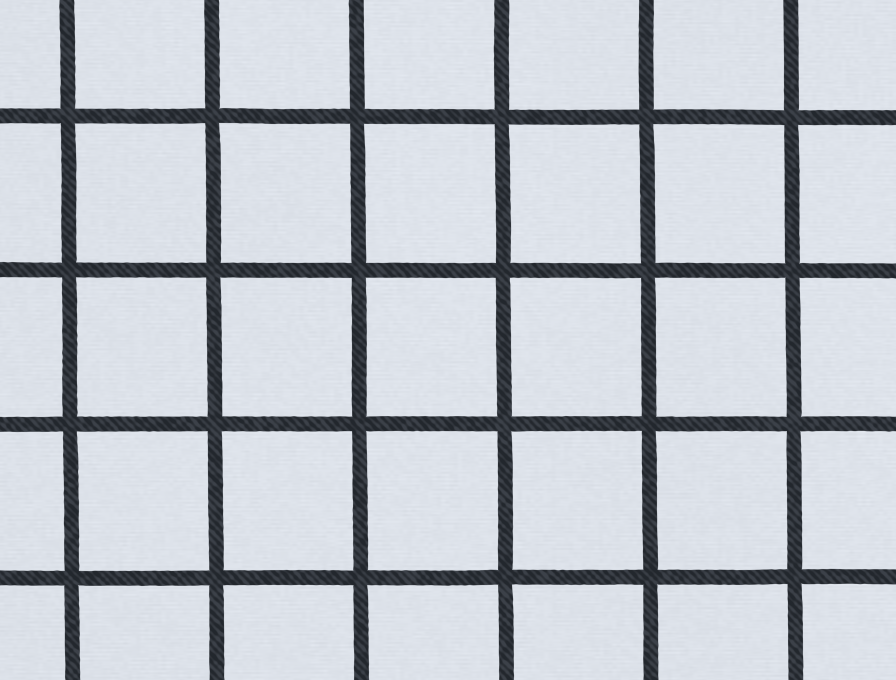
Reproduce this pattern procedurally as a WebGL 1 fragment shader.

```glsl
precision highp float;
// Pale woven cotton printed with a slightly uneven charcoal windowpane grid.

uniform vec2 u_resolution;

// Lengths are fractions of the canvas height.
const vec2 PITCH = vec2(0.2128, 0.2260);
const vec2 FIRST_LINE = vec2(0.1022, 0.1505);
const vec2 HALF_WIDTH = vec2(0.0105, 0.0109);
const float LEAN = 0.0075;        // sideways drift of the upright lines
const float KEYSTONE = 0.0066;    // convergence of the level lines
const float WOBBLE = 0.0007;      // hand-printed drift of line centres
const float FLARE = 0.0012;       // widening inside each upright segment
const float SERRATION = 0.0008;   // thread-sized roughness of the edges
const float THREADS = 160.0;      // threads per canvas height

const vec3 CLOTH = vec3(0.866, 0.886, 0.916);
const vec3 INK_DARK = vec3(0.135, 0.152, 0.175);
const vec3 INK_LIGHT = vec3(0.235, 0.255, 0.285);
const float CLOTH_RELIEF = 0.022;
const float CLOTH_GRAIN = 0.020;

float hash(vec2 p) {
    return fract(sin(dot(p, vec2(127.1, 311.7))) * 43758.5453);
}

float noise(vec2 p) {
    vec2 i = floor(p);
    vec2 f = fract(p);
    f = f * f * (3.0 - 2.0 * f);
    return mix(mix(hash(i), hash(i + vec2(1.0, 0.0)), f.x),
               mix(hash(i + vec2(0.0, 1.0)), hash(i + vec2(1.0, 1.0)), f.x), f.y);
}

// Undo the lean and keystone of the cloth so that the lines become regular.
vec2 straighten(vec2 p) {
    float middle = 0.5 * u_resolution.x / u_resolution.y;
    return vec2(p.x + LEAN * (p.y - 0.5),
                p.y + KEYSTONE * (p.x - middle) * (p.y - 0.43));
}

// Signed distance to the printed grid, negative inside the ink.
float gridDistance(vec2 p) {
    vec2 cell = (p - FIRST_LINE) / PITCH;
    vec2 line = floor(cell + 0.5);
    vec2 offset = (cell - line) * PITCH;

    // Slow drift along each line, then roughness at thread scale.
    offset.x += WOBBLE * (2.0 * noise(vec2(line.x * 7.3, p.y * 12.0)) - 1.0);
    offset.y += WOBBLE * (2.0 * noise(vec2(p.x * 12.0, line.y * 7.3 + 40.0)) - 1.0);
    vec2 rough = vec2(noise(vec2(line.x * 5.1 + sign(offset.x), p.y * THREADS)),
                      noise(vec2(p.x * THREADS, line.y * 5.1 + sign(offset.y)))) - 0.5;

    // Upright segments pinch at crossings and swell on their right side.
    float along = fract(cell.y);
    float swell = smoothstep(0.0, 0.25, 1.0 - along) * smoothstep(0.0, 0.08, along);
    float flare = FLARE * (swell - 0.4) * step(0.0, offset.x);
    vec2 d = abs(offset) - HALF_WIDTH + SERRATION * rough;
    d.x -= flare;
    return min(d.x, d.y);
}

void main() {
    float pixel = 1.0 / u_resolution.y;
    vec2 p = gl_FragCoord.xy * pixel;
    vec2 q = straighten(p);

    // Plain weave: fine rows of short dashes on the bare cloth.
    vec2 thread = q * THREADS;
    float rows = sin(6.2832 * thread.y);
    float dashes = noise(thread * vec2(0.45, 1.0));
    float grain = noise(thread + 17.0) - 0.5;
    float light = CLOTH_RELIEF * rows * (dashes - 0.3) + CLOTH_GRAIN * grain;
    light += 0.012 * (noise(p * 3.0) - 0.5);
    vec3 cloth = CLOTH + light;

    // Raised threads catch light in diagonal specks on the ink.
    float twill = 0.5 + 0.5 * sin(3.1416 * (thread.x + thread.y));
    float speck = 0.55 * twill + 0.6 * noise(thread + 53.0) - 0.12;
    vec3 ink = mix(INK_DARK, INK_LIGHT, smoothstep(0.15, 0.85, speck));

    float coverage = 1.0 - smoothstep(-0.7 * pixel, 0.7 * pixel, gridDistance(q));
    gl_FragColor = vec4(mix(cloth, ink, coverage), 1.0);
}
```
